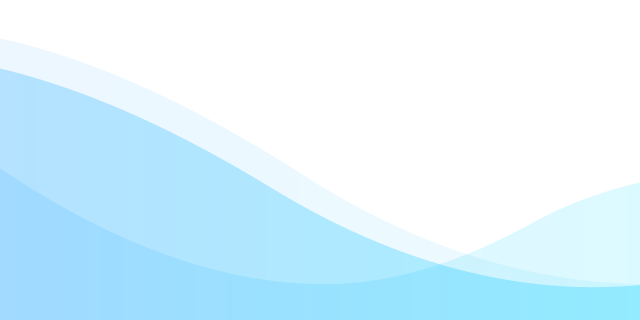
This background is drawn by a WebGL 2 fragment shader. Its source:

```glsl
#version 300 es
precision highp float;

uniform vec2 u_resolution;
out vec4 fragColor;

// Cubic through two knots, each given as (x, height, slope)
float curve(float x, vec3 a, vec3 b) {
    float span = b.x - a.x;
    float t = clamp((x - a.x) / span, 0.0, 1.0);
    float s = 1.0 - t;
    float blend = t * t * (3.0 - 2.0 * t);
    return mix(a.y, b.y, blend) + span * t * s * (a.z * s - b.z * t);
}

// Pale band behind the main hill
float paleHeight(float x) {
    vec3 bend = vec3(0.951, 0.451, -0.64);
    return x < bend.x ? curve(x, vec3(0.0, 0.880, -0.22), bend)
                      : curve(x, bend, vec3(2.0, 0.112, -0.02));
}

// Main hill falling from left to right
float hillHeight(float x) {
    vec3 bend = vec3(0.846, 0.414, -0.61);
    return x < bend.x ? curve(x, vec3(0.0, 0.786, -0.24), bend)
                      : curve(x, bend, vec3(2.0, 0.109, 0.09));
}

// Front wave: dips in the middle, rises at the right
float waveHeight(float x) {
    vec3 trough = vec3(1.016, 0.112, 0.0);
    vec3 rise = vec3(1.667, 0.305, 0.55);
    if (x < trough.x) return curve(x, vec3(0.0, 0.474, -0.67), trough);
    if (x < rise.x) return curve(x, trough, rise);
    return curve(x, rise, vec3(2.0, 0.430, 0.24));
}

// Smooth coverage of the area below a curve
float below(float height, float y) {
    return clamp((height - y) * u_resolution.y + 0.5, 0.0, 1.0);
}

void main() {
    vec2 uv = gl_FragCoord.xy / u_resolution;
    vec2 p = uv * vec2(2.0, 1.0);

    // Horizontal gradients of the three layers
    vec3 pale = mix(vec3(0.925, 0.968, 1.0), vec3(0.925, 0.982, 1.0), uv.x);
    vec3 hill = mix(vec3(0.705, 0.885, 1.0), vec3(0.665, 0.940, 1.0), uv.x);
    vec3 waveTint = mix(vec3(0.895, 0.962, 1.0), vec3(0.860, 0.980, 1.0), uv.x);

    // Hills cover the white, the wave tints everything below it
    vec3 color = vec3(1.0);
    color = mix(color, pale, below(paleHeight(p.x), p.y));
    color = mix(color, hill, below(hillHeight(p.x), p.y));
    color *= mix(vec3(1.0), waveTint, below(waveHeight(p.x), p.y));

    fragColor = vec4(color, 1.0);
}
```
